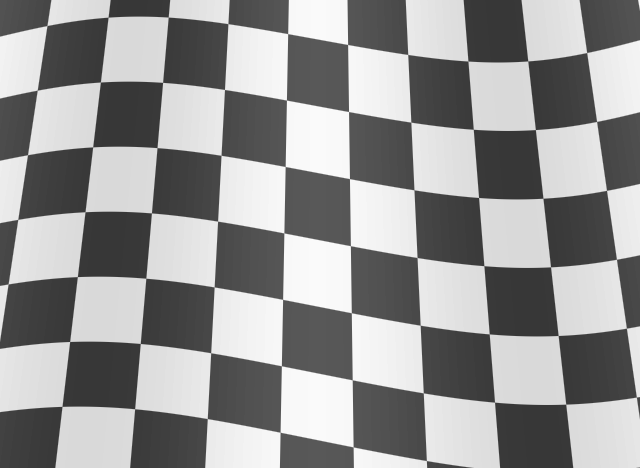
Give the GLSL for this pattern, as a WebGL 2 fragment shader.

```glsl
#version 300 es
precision highp float;

uniform vec2 u_resolution;
out vec4 fragColor;

// Smoothed square wave: +1 on even cells, -1 on odd cells
float squareWave(float cell) {
    float signedDist = abs(mod(cell - 0.5, 2.0) - 1.0) - 0.5;
    return clamp(2.0 * signedDist / fwidth(cell), -1.0, 1.0);
}

// Column coordinate: lines fan outward toward the bottom
float columnAt(vec2 p) {
    float bulge = 0.0023 * cos(6.4 * (p.x - 0.495));
    return (p.x - bulge - 0.0823 + 0.1498 * p.y) / (0.0917 + 0.0327 * p.y);
}

// Row coordinate: rows ripple along the columns
float rowAt(float y, float across) {
    float phase = 0.576 * across;
    float ripple = 0.0618 + 0.0354 * sin(phase) - 0.0029 * sin(2.0 * phase);
    float rowHeight = 0.1043 + 0.0035 * sin(0.286 * across);
    return (y - ripple) / rowHeight;
}

void main() {
    // Canvas widths, measured down from the top left
    vec2 p = vec2(gl_FragCoord.x, u_resolution.y - gl_FragCoord.y) / u_resolution.x;

    float column = columnAt(p);
    float across = column - 4.5;
    float row = rowAt(p.y, across);

    // Checks
    float darkness = 0.5 + 0.5 * squareWave(column) * squareWave(row);

    // Fold shading in narrow vertical bands
    float band = (floor(across * 8.0) + 0.5) / 8.0;
    float fold = 0.064 * cos(6.2832 * band / 6.2);

    vec3 lightCloth = vec3(0.915 + fold);
    vec3 darkCloth = vec3(0.28 + fold);
    fragColor = vec4(mix(lightCloth, darkCloth, darkness), 1.0);
}
```
